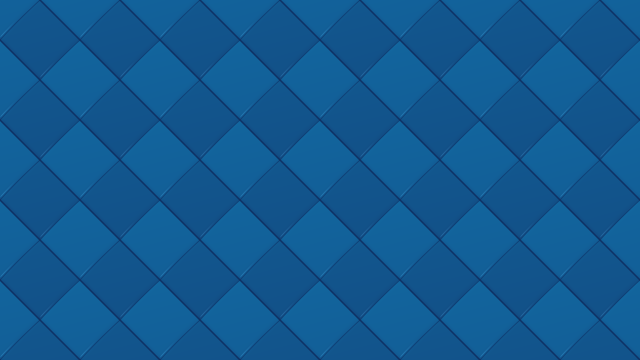
A WebGL 1 fragment shader for this pattern:

```glsl
precision highp float;
// Quilted blue diamonds in two alternating tones, with creased seams and soft glints.

uniform vec2 u_resolution;

// Coverage of a line of the given half width, smoothed over one pixel.
float seam(float d, float halfWidth, float pixel) {
  return clamp((halfWidth - d) / pixel + 0.5, 0.0, 1.0);
}

void main() {
  // Eight diamonds across, measured from the top left corner.
  float size = u_resolution.x / 8.0;
  vec2 p = vec2(gl_FragCoord.x, u_resolution.y - gl_FragCoord.y) / size;
  float pixel = 1.414 / size;

  // Diagonal axes: x runs to the lower right, y to the upper right.
  vec2 diagonal = vec2(p.x + p.y, p.x - p.y) + 0.5;
  diagonal.x += 0.012 * sin(3.14159 * fract(diagonal.y));
  vec2 cell = floor(diagonal);
  vec2 q = diagonal - cell;
  vec2 edge = min(q, 1.0 - q);

  // Checkered tones with a faint sheen toward the upper left.
  float dark = mod(cell.x + cell.y, 2.0);
  vec3 color = mix(vec3(0.07, 0.383, 0.605), vec3(0.07, 0.328, 0.545), dark);
  color += vec3(0.0, 0.014, 0.014) * (0.5 - q.x);
  color += vec3(0.0, 0.008, 0.008) * (q.y - 0.5);

  // Padded bevel: shade along the lower sides, light along the upper left.
  color -= vec3(0.0, 0.030, 0.030) * smoothstep(0.08, 0.0, q.y);
  color -= vec3(0.0, 0.018, 0.018) * smoothstep(0.90, 1.0, q.x);
  color += vec3(0.0, 0.012, 0.012) * smoothstep(0.07, 0.0, q.x);

  // Rising seams are thin, falling seams deeper and wider.
  float rising = seam(edge.x, 0.008, pixel);
  float falling = seam(edge.y, 0.014, pixel);
  color = mix(color, vec3(0.06, 0.23, 0.44), 0.85 * rising);
  color = mix(color, vec3(0.055, 0.18, 0.38), 0.9 * falling);

  // Glint beside the rising seam, fading away from the bottom corner.
  float glint = seam(abs(q.x - 0.967), 0.007, pixel);
  glint *= smoothstep(0.02, 0.07, q.y) * smoothstep(0.50, 0.08, q.y);
  color += vec3(0.08, 0.11, 0.11) * glint;

  gl_FragColor = vec4(color, 1.0);
}
```
